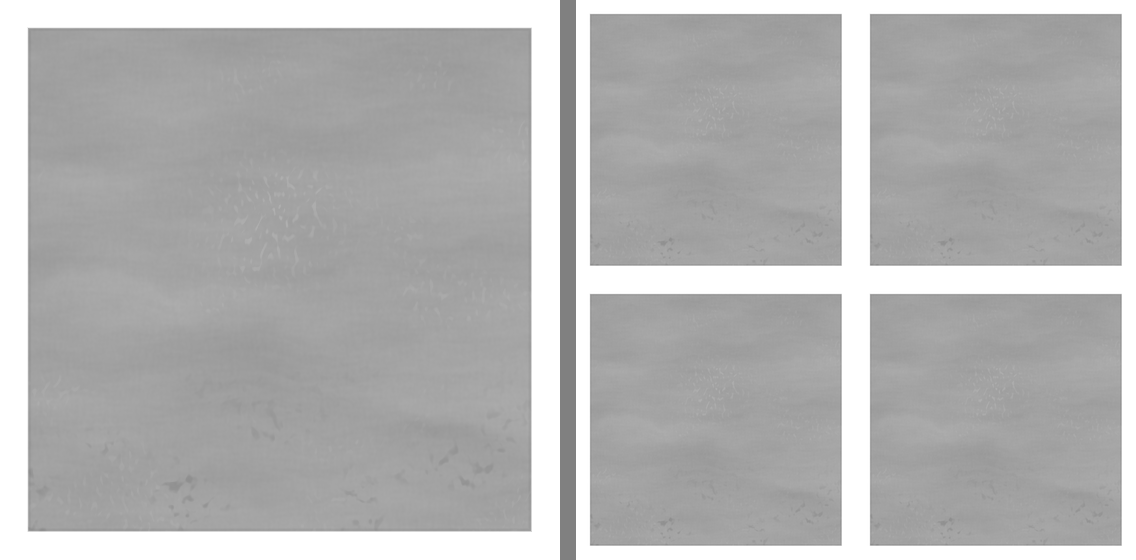
Left: one tile. Right: repeated 2 by 2.
This texture is drawn by a Shadertoy shader. Its source:

```glsl
// A square slab of brushed grey concrete on a white margin.
// Stretched octaves of wrapping gradient noise make the clouds and streaks;
// thresholded noise inside soft patches makes pale flecks and dark stains.

vec2 hashGradient(ivec2 cell, int seed) {
    uint h = uint(cell.x) * 1597334677u ^ uint(cell.y) * 3812015801u ^ uint(seed) * 2798796415u;
    h = (h ^ (h >> 15)) * 2246822519u;
    h = (h ^ (h >> 13)) * 3266489917u;
    h ^= h >> 16;
    float angle = float(h & 65535u) / 65536.0 * 6.28319;
    return vec2(cos(angle), sin(angle));
}

float corner(vec2 cell, vec2 offset, vec2 local, vec2 period, int seed) {
    return dot(hashGradient(ivec2(mod(cell + offset, period)), seed), local - offset);
}

// Gradient noise that wraps after a whole number of cells per canvas
float gradientNoise(vec2 uv, vec2 period, int seed) {
    vec2 p = uv * period, cell = floor(p), f = p - cell;
    vec2 s = f * f * f * (f * (f * 6.0 - 15.0) + 10.0);
    float low = mix(corner(cell, vec2(0, 0), f, period, seed),
                    corner(cell, vec2(1, 0), f, period, seed), s.x);
    float high = mix(corner(cell, vec2(0, 1), f, period, seed),
                     corner(cell, vec2(1, 1), f, period, seed), s.x);
    return mix(low, high, s.y);
}

float fbm(vec2 uv, vec2 period, int octaves, int seed) {
    float sum = 0.0, amplitude = 1.0;
    for (int i = 0; i < octaves; i++) {
        sum += amplitude * gradientNoise(uv, period, seed + i);
        period *= 2.0;
        amplitude *= 0.55;
    }
    return sum;
}

// Soft elliptical area, 1 at its centre
float patchMask(vec2 uv, vec2 centre, vec2 radius) {
    vec2 q = (uv - centre) / radius;
    return exp(-dot(q, q));
}

float concrete(vec2 uv) {
    vec2 warped = uv + 0.025 * vec2(fbm(uv, vec2(5, 7), 3, 40), fbm(uv, vec2(6, 5), 3, 50));

    // Broad horizontal clouds and trowel streaks
    float tone = 0.634 + 0.012 * (uv.x - 0.5);
    tone += 0.033 * fbm(warped, vec2(2, 6), 5, 1);
    tone += 0.012 * fbm(warped, vec2(4, 34), 3, 11);

    // Pale and dark areas
    tone += 0.028 * patchMask(warped, vec2(0.15, 0.69), vec2(0.17, 0.04));
    tone += 0.022 * patchMask(warped, vec2(0.25, 0.47), vec2(0.18, 0.06));
    tone += 0.025 * patchMask(warped, vec2(0.85, 0.70), vec2(0.20, 0.07));
    tone += 0.022 * patchMask(warped, vec2(0.86, 0.33), vec2(0.18, 0.08));
    tone -= 0.025 * patchMask(warped, vec2(0.55, 0.75), vec2(0.13, 0.035));
    tone -= 0.022 * patchMask(warped, vec2(0.50, 0.32), vec2(0.20, 0.07));
    tone -= 0.038 * patchMask(warped, vec2(0.79, 0.225), vec2(0.12, 0.018));

    // Faint crossed brush marks and grain
    tone += 0.007 * gradientNoise(uv, vec2(130, 34), 21);
    tone += 0.007 * gradientNoise(uv, vec2(28, 120), 22);
    tone += 0.008 * gradientNoise(uv, vec2(170, 150), 23);

    // Short upright pale flecks where the surface is worn
    float wear = patchMask(warped, vec2(0.49, 0.61), vec2(0.12, 0.10))
               + 0.45 * smoothstep(0.1, 0.5, fbm(uv, vec2(3, 6), 3, 31));
    float flecks = smoothstep(0.12, 0.45, gradientNoise(warped, vec2(110, 68), 33));
    tone += 0.050 * wear * flecks;

    // Small dark stains, mostly low on the slab
    float stained = smoothstep(0.42, 0.08, uv.y) * smoothstep(-0.05, 0.4, fbm(uv, vec2(5, 8), 3, 61));
    float stains = smoothstep(0.08, 0.5, fbm(warped, vec2(48, 44), 2, 65));
    tone -= 0.065 * stained * stains;
    return tone;
}

void mainImage(out vec4 fragColor, in vec2 fragCoord) {
    vec2 uv = fragCoord / iResolution.xy;
    vec2 fromCentre = abs(uv - vec2(0.4995, 0.5005));
    float slabEdge = max(fromCentre.x, fromCentre.y) - 0.4495;

    // Slab with a thin darker rim, fading softly into the white margin
    float rim = smoothstep(0.004, 0.0, abs(slabEdge + 0.003));
    float slab = concrete(uv) - 0.035 * rim;
    float grey = mix(slab, 1.0, smoothstep(-0.0018, 0.0018, slabEdge));
    fragColor = vec4(vec3(grey), 1.0);
}
```
